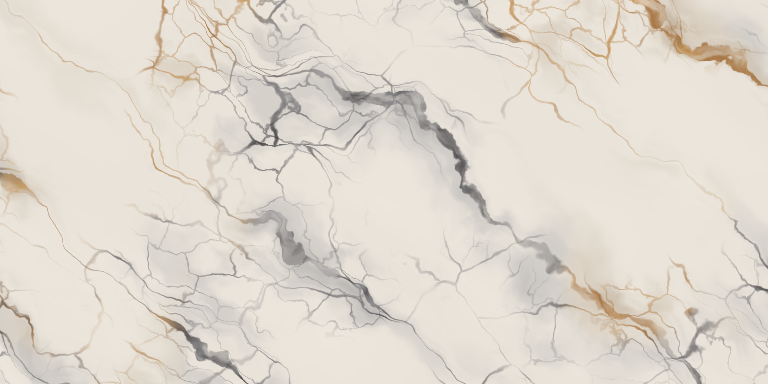
Give the GLSL for this texture, as a WebGL 2 fragment shader.

```glsl
#version 300 es
precision highp float;

uniform vec2 u_resolution;
out vec4 fragColor;

const float BAND_SPACING = 0.35;

vec2 hash22(vec2 cell) {
    vec3 a = fract(cell.xyx * vec3(0.1031, 0.1030, 0.0973));
    a += dot(a, a.yzx + 33.33);
    return fract((a.xx + a.yz) * a.zy);
}

float valueNoise(vec2 p) {
    vec2 cell = floor(p), f = fract(p);
    f = f * f * (3.0 - 2.0 * f);
    float low = mix(hash22(cell).x, hash22(cell + vec2(1, 0)).x, f.x);
    float high = mix(hash22(cell + vec2(0, 1)).x, hash22(cell + vec2(1, 1)).x, f.x);
    return mix(low, high, f.y);
}

float fbm(vec2 p) {
    float sum = 0.0, amplitude = 0.5;
    for (int i = 0; i < 5; i++) {
        sum += amplitude * valueNoise(p);
        p = mat2(1.6, 1.2, -1.2, 1.6) * p + 17.3;
        amplitude *= 0.5;
    }
    return sum / 0.97;
}

vec2 warp(vec2 p, float frequency, float amount) {
    vec2 s = p * frequency;
    return amount * (vec2(fbm(s + 3.7), fbm(s + 41.2)) - 0.5);
}

// Distance to the border between the two nearest scattered cells
float crackDistance(vec2 p) {
    vec2 cell = floor(p), f = fract(p);
    vec2 nearest = vec2(9.0), second = vec2(9.0);
    for (int y = -1; y <= 1; y++) {
        for (int x = -1; x <= 1; x++) {
            vec2 offset = vec2(x, y);
            vec2 r = offset + hash22(cell + offset) - f;
            if (dot(r, r) < dot(nearest, nearest)) {
                second = nearest;
                nearest = r;
            } else if (dot(r, r) < dot(second, second)) {
                second = r;
            }
        }
    }
    return dot(0.5 * (nearest + second), normalize(second - nearest));
}

float stroke(float dist, float width, float softness) {
    return 1.0 - smoothstep(max(width - softness, 0.0), width + softness, dist);
}

// Coordinates along and across the diagonal grain
vec2 grainFrame(vec2 p) {
    return vec2(dot(p, vec2(0.8, -0.6)), dot(p, vec2(0.6, 0.8)));
}

void main() {
    vec2 p = gl_FragCoord.xy / u_resolution.y;
    float pixel = 1.0 / u_resolution.y;
    vec2 bent = p + warp(p, 2.4, 0.32) + warp(p, 10.0, 0.07);
    vec2 q = grainFrame(bent);
    vec2 straight = grainFrame(p);

    // Repeated diagonal bands, swelling and thinning along their length
    float lane = (q.y - 0.07) / BAND_SPACING + 0.5;
    float bandDist = abs(fract(lane) - 0.5) * BAND_SPACING;
    float swell = smoothstep(0.3, 0.85, valueNoise(vec2(q.x * 2.6, floor(lane) * 7.3 + 20.5)));
    float ragged = fbm(p * 16.0 + 8.0);
    float bandWidth = 0.001 + 0.034 * swell * swell * smoothstep(0.2, 0.75, ragged);
    float streak = smoothstep(0.32, 0.62, fbm(q * vec2(11.0, 34.0) + 5.0));
    float core = stroke(bandDist, bandWidth, pixel * 1.1);
    core *= mix(0.35, 0.95, streak) * mix(0.45, 1.0, swell);

    // Branching cracks, gathered in patches beside the bands
    float nearBand = 1.0 - smoothstep(0.02, 0.15, bandDist);
    float patchiness = fbm(p * 2.3 + 12.6);
    float branchZone = smoothstep(0.43, 0.6, patchiness + 0.07 * nearBand);
    float meshZone = smoothstep(0.48, 0.66, patchiness + 0.1 * nearBand * swell);
    float pressure = smoothstep(0.3, 0.7, fbm(p * 7.0 + 31.0));
    float branch = stroke(crackDistance(q * vec2(3.0, 5.6)) / 4.6,
                          0.0012 + 0.0024 * pressure, pixel * 0.9);
    vec2 meshPoint = q + warp(p, 21.0, 0.04);
    float mesh = stroke(crackDistance(meshPoint * vec2(9.0, 14.0)) / 12.0,
                        0.0008 + 0.0018 * pressure, pixel * 0.9);
    branch *= branchZone * mix(0.25, 0.85, pressure);
    mesh *= meshZone * mix(0.2, 0.65, pressure);

    // Mineral tint alternates between ochre and graphite regions
    float region = cos(p.x * 4.8 - 1.7) + 0.8 * (p.y - 0.5) + 3.0 * (fbm(p * 3.0 + 55.0) - 0.5);
    float warmth = smoothstep(0.2, 0.75, region);
    float depth = smoothstep(0.35, 0.65, fbm(p * 13.0 + 71.0));
    vec3 graphite = mix(vec3(0.50, 0.49, 0.50), vec3(0.25, 0.24, 0.25), depth);
    vec3 ochre = mix(vec3(0.77, 0.59, 0.36), vec3(0.60, 0.39, 0.20), depth * 0.75);
    vec3 ink = mix(graphite, ochre, warmth);
    vec3 stain = mix(vec3(0.65, 0.645, 0.65), vec3(0.74, 0.67, 0.58), warmth);

    // Cream ground with faint clouds and soft stains
    float cloud = fbm(straight * vec2(2.0, 5.0) + 90.0);
    vec3 colour = vec3(0.918, 0.895, 0.858) + 0.03 * (cloud - 0.5);
    float wisps = smoothstep(0.42, 0.72, fbm(q * vec2(4.0, 12.0) + 63.0));
    float halo = (1.0 - smoothstep(0.0, 0.13, bandDist)) * wisps * mix(0.3, 1.0, swell);
    float veil = meshZone * smoothstep(0.4, 0.7, fbm(q * vec2(8.0, 15.0) + 27.0));
    colour = mix(colour, stain, clamp(0.6 * halo + 0.3 * veil, 0.0, 0.8));

    // Veins from faint to strong
    colour = mix(colour, mix(ink, stain, 0.2), mesh);
    colour = mix(colour, ink, branch);
    colour = mix(colour, ink, core);
    fragColor = vec4(colour, 1.0);
}
```
